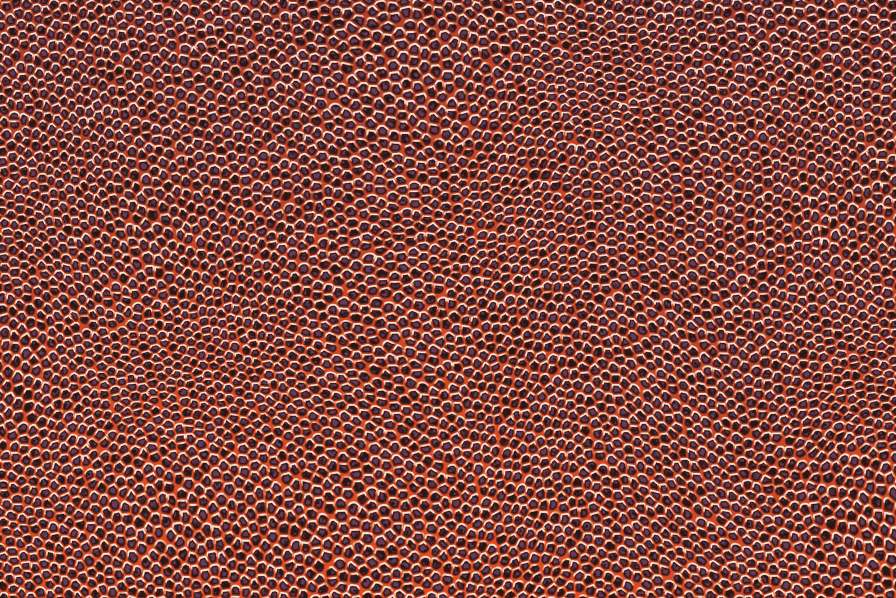
Give the GLSL for this texture, as a WebGL 1 fragment shader.

```glsl
precision highp float;
uniform vec2 u_resolution;

float hash(vec2 p) {
  return fract(sin(dot(p, vec2(127.1, 311.7))) * 43758.5453);
}

float noise(vec2 p) {
  vec2 i = floor(p), f = fract(p);
  f = f * f * (3.0 - 2.0 * f);
  return mix(mix(hash(i), hash(i + vec2(1.0, 0.0)), f.x),
             mix(hash(i + vec2(0.0, 1.0)), hash(i + vec2(1.0, 1.0)), f.x), f.y);
}

// Jittered, staggered pebbles: offset from the centre, distance to the edge, cell hash
vec4 pebbles(vec2 p) {
  vec2 nearest = vec2(9.0), second = vec2(9.0), cell = vec2(0.0);
  for (int j = -2; j <= 2; j++) {
    float row = floor(p.y / 0.88) + float(j);
    float stagger = 0.5 * mod(row, 2.0);
    for (int i = -2; i <= 2; i++) {
      vec2 id = vec2(floor(p.x - stagger) + float(i), row);
      vec2 jitter = vec2(hash(id), hash(id + 57.3)) - 0.5;
      vec2 site = vec2(id.x + 0.5 + stagger, (row + 0.5) * 0.88) + 0.42 * jitter;
      vec2 d = p - site;
      if (dot(d, d) < dot(nearest, nearest)) {
        second = nearest;
        nearest = d;
        cell = id;
      } else if (dot(d, d) < dot(second, second)) {
        second = d;
      }
    }
  }
  float edge = 0.5 * (dot(second, second) - dot(nearest, nearest)) / length(second - nearest);
  return vec4(nearest, min(edge, 0.6 - length(nearest)), hash(cell + 19.7));
}

vec3 leather(vec2 uv) {
  // Gentle bending and turning of the rows
  mat2 turn = mat2(0.94, 0.34, -0.34, 0.94);
  vec2 warp = vec2(noise(uv * 4.0), noise(uv * 4.0 + 31.0)) - 0.5;
  vec2 p = turn * uv * 53.0 + 2.6 * warp;
  vec4 pebble = pebbles(p);
  float height = pebble.z;
  float grain = noise(p * 3.7);

  // Warm glow towards the lower left, duller at the top
  float glow = clamp(1.0 - 0.85 * uv.y - 0.15 * uv.x + 0.4 * (noise(uv * 2.5) - 0.5), 0.0, 1.0);

  vec3 groove = mix(vec3(0.68, 0.23, 0.16), vec3(0.93, 0.31, 0.12), glow);
  vec3 slope = mix(vec3(0.42, 0.17, 0.15), vec3(0.46, 0.18, 0.14), glow);

  // Dark tops with a dull purple glint in the middle
  float glint = smoothstep(0.18, 0.36, height) * smoothstep(0.25, 0.6, 0.7 * grain + 0.3 * pebble.w);
  vec3 top = mix(vec3(0.17, 0.085, 0.08), vec3(0.41, 0.24, 0.35), glint);
  vec3 color = mix(groove, slope, smoothstep(0.045, 0.1, height));
  color = mix(color, top, smoothstep(0.13, 0.2, height));

  // Light catching the upper rim of each pebble
  vec2 facing = pebble.xy * turn;
  facing /= max(length(facing), 0.001);
  float lit = dot(facing, vec2(-0.1, 0.99)) + 0.8 * (grain - 0.5) + 0.3 * (pebble.w - 0.5);
  float rim = smoothstep(-0.05, 0.03, height) * (1.0 - smoothstep(0.12, 0.2, height));
  vec3 peach = mix(vec3(0.88, 0.55, 0.45), vec3(0.95, 0.54, 0.35), glow);
  vec3 shine = mix(peach, vec3(0.98, 0.89, 0.83), smoothstep(0.4, 0.85, lit));
  return mix(color, shine, rim * smoothstep(0.05, 0.55, lit));
}

void main() {
  // Four samples per pixel smooth the edges
  vec3 sum = vec3(0.0);
  for (int y = 0; y < 2; y++) {
    for (int x = 0; x < 2; x++) {
      vec2 offset = 0.5 * vec2(float(x), float(y)) - 0.25;
      sum += leather((gl_FragCoord.xy + offset) / u_resolution.y);
    }
  }
  gl_FragColor = vec4(sum / 4.0, 1.0);
}
```
